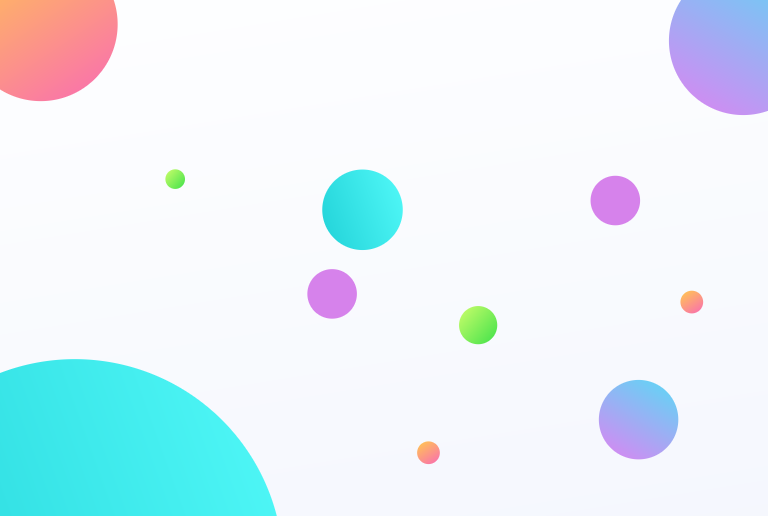
Reproduce this background procedurally as a Shadertoy shader.

```glsl
// Lengths are in canvas heights
const vec3 SKY_TOP = vec3(0.995, 0.997, 1.0);
const vec3 SKY_LOW = vec3(0.960, 0.969, 0.994);
const vec2 SKY_AXIS = vec2(0.16, -0.99);

// Palette entries
const int TEAL = 0;
const int BLUE = 1;
const int CORAL = 2;
const int ORCHID = 3;
const int LIME = 4;

// Each disc blends from START to END along AXIS
const vec3 START[5] = vec3[5](
    vec3(0.15, 0.84, 0.86), vec3(0.80, 0.56, 0.95), vec3(1.00, 0.74, 0.36),
    vec3(0.84, 0.51, 0.92), vec3(0.72, 0.98, 0.40));
const vec3 END[5] = vec3[5](
    vec3(0.30, 0.96, 0.96), vec3(0.42, 0.81, 0.96), vec3(0.98, 0.47, 0.65),
    vec3(0.84, 0.51, 0.92), vec3(0.33, 0.90, 0.31));
const vec2 AXIS[5] = vec2[5](
    vec2(0.94, 0.34), vec2(0.50, 0.87), vec2(0.55, -0.83),
    vec2(1.0, 0.0), vec2(0.75, -0.66));

// Scattered discs, in staggered rows of three
const int COUNT = 8;
const int KIND[8] = int[8](LIME, TEAL, ORCHID, ORCHID, LIME, CORAL, CORAL, BLUE);
const float RADIUS[8] = float[8](0.019, 0.078, 0.048, 0.048, 0.037, 0.022, 0.022, 0.077);
const vec2 FIRST = vec2(0.32, 0.63);
const vec2 ROW_STEP = vec2(0.28, -0.24);
const float COLUMN_STEP = 0.43;
const float ROW_SQUEEZE = 0.06;
const vec2 JITTER = vec2(0.10, 0.09);

vec2 hash2(float n) {
    return fract(sin(vec2(n * 127.1 + 11.7, n * 269.5 + 74.7)) * 43758.5453);
}

// Paints one smooth-edged gradient disc over the colour
void paintDisc(inout vec3 color, vec2 p, vec2 center, float radius, int kind) {
    vec2 q = p - center;
    float blend = 0.5 + 0.5 * dot(q, AXIS[kind]) / radius;
    vec3 fill = mix(START[kind], END[kind], clamp(blend, 0.0, 1.0));
    float cover = clamp(0.5 + (radius - length(q)) * iResolution.y, 0.0, 1.0);
    color = mix(color, fill, cover);
}

void mainImage(out vec4 fragColor, in vec2 fragCoord) {
    vec2 p = fragCoord / iResolution.y;
    float aspect = iResolution.x / iResolution.y;

    // Pale backdrop
    float fall = dot(p - vec2(0.0, 1.0), SKY_AXIS) / dot(vec2(aspect, -1.0), SKY_AXIS);
    vec3 color = mix(SKY_TOP, SKY_LOW, clamp(fall, 0.0, 1.0));

    // Large discs cropped by the corners
    paintDisc(color, p, vec2(0.145, -0.100), 0.404, TEAL);
    paintDisc(color, p, vec2(0.079, 0.953), 0.149, CORAL);
    paintDisc(color, p, vec2(aspect - 0.048, 0.921), 0.144, BLUE);

    // Small discs on a jittered, sheared grid
    for (int i = 0; i < COUNT; i++) {
        float row = float(i / 3);
        float column = float(i % 3);
        vec2 center = FIRST + row * ROW_STEP;
        center.x += column * (COLUMN_STEP - ROW_SQUEEZE * row);
        center += (hash2(float(i)) - 0.5) * JITTER;
        paintDisc(color, p, center, RADIUS[i], KIND[i]);
    }

    fragColor = vec4(color, 1.0);
}
```
